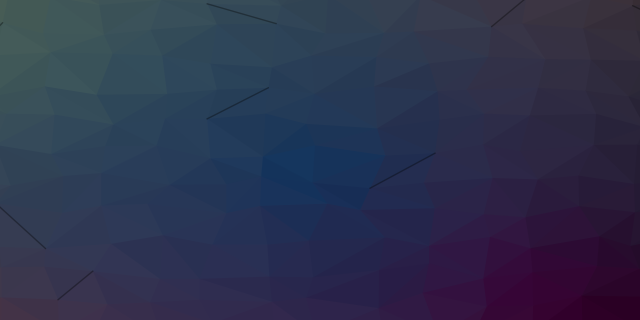
Reproduce this background procedurally as a WebGL 2 fragment shader.

```glsl
#version 300 es
precision highp float;

uniform vec2 u_resolution;
out vec4 outColor;

// Mesh
const vec2 CELL = vec2(0.1667, 0.094);
const float JITTER = 0.27;
const float FACET_CONTRAST = 0.014;
const float CRACK_SHARE = 0.05;
const float CRACK_WIDTH = 0.0012;
const float CRACK_DARKNESS = 0.35;

// Backdrop colours: left, centre, right of each row
const mat3 TOP = mat3(0.27, 0.35, 0.33, 0.20, 0.27, 0.33, 0.21, 0.18, 0.21);
const mat3 MIDDLE = mat3(0.20, 0.27, 0.34, 0.13, 0.20, 0.33, 0.14, 0.12, 0.21);
const mat3 BOTTOM = mat3(0.27, 0.20, 0.27, 0.18, 0.14, 0.29, 0.14, 0.00, 0.12);

// Tints added by the glows
const vec3 ROSE = vec3(0.045, 0.0, 0.0);
const vec3 MOSS = vec3(0.035, 0.035, 0.0);
const vec3 BLUE = vec3(-0.065, 0.0, 0.03);
const vec3 MAGENTA = vec3(0.03, -0.06, -0.01);

float hash(vec2 p) {
    vec3 q = fract(p.xyx * vec3(0.1031, 0.1030, 0.0973));
    q += dot(q, q.yzx + 33.33);
    return fract((q.x + q.y) * q.z);
}

// Quadratic weights for samples at 0, 0.5 and 1
vec3 quadratic(float t) {
    return vec3((2.0 * t - 1.0) * (t - 1.0), 4.0 * t * (1.0 - t), t * (2.0 * t - 1.0));
}

float glow(vec2 p, vec2 center, vec2 radius) {
    vec2 d = (p - center) / radius;
    return exp(-dot(d, d));
}

vec3 backdrop(vec2 p) {
    vec3 across = quadratic(clamp(p.x * 0.5, 0.0, 1.0));
    vec3 up = quadratic(clamp(p.y, 0.0, 1.0));
    vec3 color = mat3(BOTTOM * across, MIDDLE * across, TOP * across) * up;
    color += ROSE * glow(p, vec2(1.6, 0.5), vec2(0.35, 2.0));
    color += MOSS * glow(p, vec2(0.1, 0.78), vec2(0.42, 0.2));
    color += BLUE * glow(p, vec2(0.97, 0.46), vec2(0.22, 0.14));
    color += MAGENTA * glow(p, vec2(1.65, 0.12), vec2(0.3, 0.2));
    return color;
}

vec2 meshVertex(vec2 id) {
    vec2 offset = vec2(hash(id + 17.0), hash(id + 71.0)) * 2.0 - 1.0;
    return vec2(0.0, 1.0) + (id + offset * JITTER) * CELL;
}

// Signed distance to the line ab, positive on its left
float leftOf(vec2 p, vec2 a, vec2 b) {
    vec2 e = normalize(b - a);
    return e.x * (p.y - a.y) - e.y * (p.x - a.x);
}

float segmentDistance(vec2 p, vec2 a, vec2 b) {
    vec2 e = b - a;
    return length(p - a - e * clamp(dot(p - a, e) / dot(e, e), 0.0, 1.0));
}

// Facet colour in rgb, weighted by its smooth coverage in a
vec4 facet(vec2 p, vec2 a, vec2 b, vec2 c, float pixel) {
    float inside = min(leftOf(p, a, b), min(leftOf(p, b, c), leftOf(p, c, a)));
    float coverage = clamp(inside / pixel + 0.5, 0.0, 1.0);
    vec2 middle = (a + b + c) / 3.0;
    float shade = (hash(floor(middle * 900.0)) - 0.5) * FACET_CONTRAST;
    return vec4(backdrop(middle) + shade, 1.0) * coverage;
}

void main() {
    vec2 p = gl_FragCoord.xy / u_resolution.y;
    float pixel = 1.0 / u_resolution.y;
    vec2 home = floor((p - vec2(0.0, 1.0)) / CELL);
    vec4 sum = vec4(0.0);
    float crack = 0.0;

    // Two facets per jittered cell, split along a random diagonal
    for (int j = -1; j <= 1; j++) {
        for (int i = -1; i <= 1; i++) {
            vec2 id = home + vec2(i, j);
            vec2 a = meshVertex(id);
            vec2 b = meshVertex(id + vec2(1.0, 0.0));
            vec2 c = meshVertex(id + vec2(1.0, 1.0));
            vec2 d = meshVertex(id + vec2(0.0, 1.0));
            if (hash(id + 5.0) < 0.5) {
                vec2 first = a;
                a = b; b = c; c = d; d = first;
            }
            sum += facet(p, a, b, c, pixel) + facet(p, a, c, d, pixel);

            // Rare hairline along the diagonal
            float chosen = step(hash(id + 113.0), CRACK_SHARE);
            float line = 1.0 - smoothstep(0.0, CRACK_WIDTH + pixel, segmentDistance(p, a, c));
            crack = max(crack, chosen * line);
        }
    }

    vec3 color = sum.a > 0.001 ? sum.rgb / sum.a : backdrop(p);
    color *= 1.0 - CRACK_DARKNESS * crack;
    outColor = vec4(clamp(color, 0.0, 1.0), 1.0);
}
```
